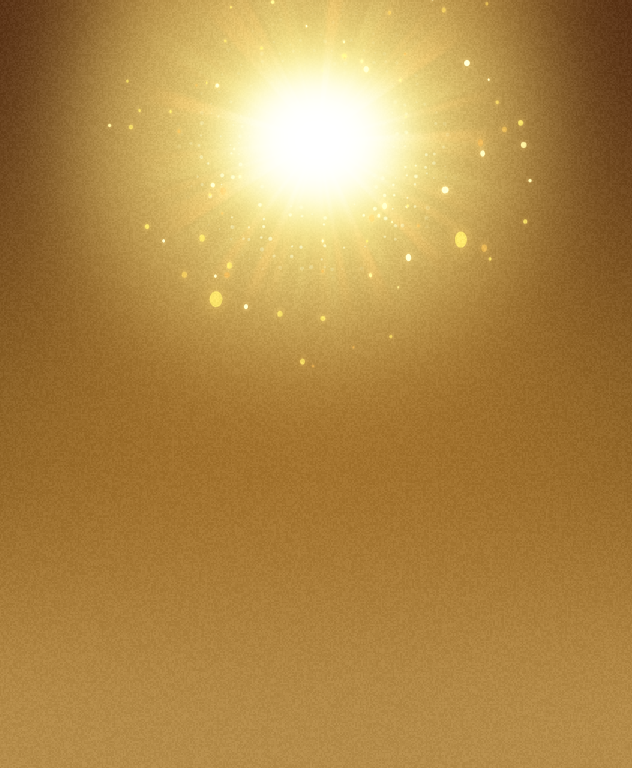
A Shadertoy shader for this background:

```glsl
// A white-gold burst of light high on a warm brown backdrop. Radial falloffs
// are mixed over a vertical gradient, angular sines make the rays, and hashed
// loops and cells scatter discs and sparks; a fine grain covers it all.

float hash(vec2 p) {
    vec3 q = fract(vec3(p.xyx) * 0.1031);
    q += dot(q, q.yzx + 33.33);
    return fract((q.x + q.y) * q.z);
}

float disc(vec2 p, float radius, float soft) {
    return 1.0 - smoothstep(radius - soft, radius + soft, length(p));
}

// Vertical brown gradient with darker upper sides
vec3 backdrop(vec2 uv, float side) {
    vec3 color = mix(vec3(0.71, 0.55, 0.29), vec3(0.64, 0.45, 0.18),
                     smoothstep(0.0, 0.43, uv.y));
    color *= 1.0 - 0.13 * side * side * smoothstep(0.1, 0.55, uv.y);
    float shade = smoothstep(0.42, 1.0, uv.y) * smoothstep(0.35, 1.05, side);
    return mix(color, vec3(0.35, 0.20, 0.09), shade);
}

// Uneven beams: integer frequencies close seamlessly around the circle
float rays(float angle) {
    float wave = sin(angle * 9.0 + 1.0) + sin(angle * 17.0 + 2.4)
               + 0.8 * sin(angle * 31.0 + 0.6) + 0.5 * sin(angle * 53.0);
    return smoothstep(-0.4, 2.4, wave);
}

// One randomly placed spark in each cell
float sparks(vec2 p, float cells, float soft) {
    vec2 id = floor(p * cells);
    vec2 jitter = 0.25 + 0.5 * vec2(hash(id + 7.1), hash(id + 19.7));
    vec2 offset = (fract(p * cells) - jitter) / cells;
    float size = mix(0.0008, 0.0027, hash(id + 41.3));
    return disc(offset, size, soft) * step(0.55, hash(id + 3.9));
}

void mainImage(out vec4 fragColor, in vec2 fragCoord) {
    vec2 uv = fragCoord / iResolution.y;
    float aspect = iResolution.x / iResolution.y;
    float soft = 0.8 / iResolution.y;
    vec2 p = uv - vec2(0.503 * aspect, 0.818);
    float r = length(p);
    float angle = atan(p.y, p.x + 1e-5);
    vec3 color = backdrop(uv, abs(2.0 * uv.x / aspect - 1.0));

    // Broad halo, slightly wider toward the left
    float haloRadius = length((p + vec2(0.015, 0.0)) * vec2(0.97, 1.0));
    color = mix(color, vec3(0.85, 0.73, 0.41), exp(-pow(haloRadius / 0.29, 4.0)));

    // Orange beams, then the yellow bloom
    float beam = rays(angle) * smoothstep(0.05, 0.12, r)
               * (1.0 - smoothstep(0.14, 0.25, r));
    color = mix(color, vec3(0.98, 0.76, 0.41), 0.6 * beam);
    float bloomRadius = r * (1.0 - 0.09 * rays(angle + 0.3));
    color = mix(color, vec3(1.0, 0.94, 0.57), exp(-pow(bloomRadius / 0.155, 3.0)));

    // Tiny sparks, densest in a ring under the core
    float ring = smoothstep(0.06, 0.11, r) * (1.0 - smoothstep(0.11, 0.20, r));
    float low = 1.0 - 0.75 * smoothstep(-0.04, 0.08, p.y);
    color = mix(color, vec3(1.0, 1.0, 0.82), sparks(p, 75.0, soft) * ring * low);

    // Scattered discs, a few of them large and translucent
    for (int i = 0; i < 80; i++) {
        float k = float(i);
        float turn = 6.2832 * hash(vec2(k, 1.7));
        float reach = mix(0.10, 0.29, hash(vec2(k, 5.3)));
        vec2 place = reach * vec2(cos(turn), sin(turn)) + vec2(0.012, -0.015);
        float pick = hash(vec2(k, 9.1));
        float size = mix(0.0014, 0.0052, pick * pick) + 0.0055 * step(0.95, pick);
        vec2 q = p - place;
        q.x *= 1.0 + 0.4 * hash(vec2(k, 23.0));
        float tone = hash(vec2(k, 13.9));
        vec3 tint = mix(vec3(0.95, 0.70, 0.30), vec3(1.0, 0.94, 0.42),
                        smoothstep(0.1, 0.35, tone));
        tint = mix(tint, vec3(1.0, 1.0, 0.82), smoothstep(0.5, 0.9, tone));
        color = mix(color, tint, disc(q, size, soft) * mix(0.45, 0.95, tone));
        color += tint * 0.07 * exp(-dot(q, q) / (size * size * 3.0));
    }

    // White core with a warm rim
    float coreRadius = length(p * vec2(0.92, 1.08)) * (1.0 - 0.06 * rays(angle));
    color = mix(color, vec3(1.0, 0.99, 0.74), exp(-pow(coreRadius / 0.117, 4.0)));
    color = mix(color, vec3(1.0), exp(-pow(coreRadius / 0.092, 4.0)));

    // Fine grain, hidden by the brightest light
    float grain = hash(floor(uv * 512.0)) - 0.5;
    color += grain * 0.055 * smoothstep(0.06, 0.2, r);
    fragColor = vec4(clamp(color, 0.0, 1.0), 1.0);
}
```
